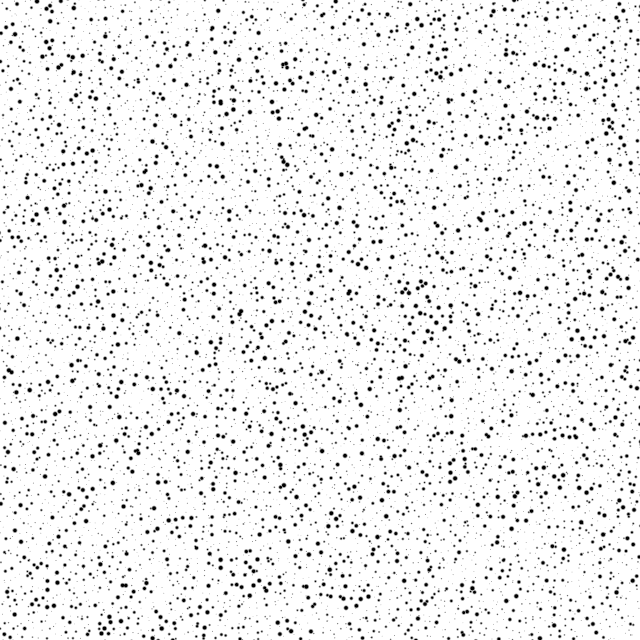
Write a three.js fragment shader that draws this texture.

```glsl
// Fine black speckle on white paper: thousands of small round dots, most of
// them tiny and faint, a few larger and solid. Each cell of a jittered grid
// holds one dot of random place and size; the darkest nearby dot wins.

#define CELLS 88.0          // grid cells across the canvas, one dot in each
#define MAX_RADIUS 0.00371  // radius of the largest dot
#define SIZE_SKEW 2.0       // higher makes small dots more common
#define EDGE_WIDTH 0.00273  // width of the soft rim
#define EDGE_FALLOFF 1.5    // higher makes the rim paler
#define PAPER vec3(1.0)
#define INK vec3(0.0)

varying vec2 vUv;

// Three independent random values from 0 to 1 for a cell
vec3 hash3(vec2 cell) {
  vec3 p = fract(cell.xyx * vec3(0.1031, 0.1030, 0.0973));
  p += dot(p, p.yxz + 33.33);
  return fract((p.xxy + p.yzz) * p.zyx);
}

// Ink coverage of a soft disc at a given distance from its centre
float dotCoverage(float dist, float radius) {
  float rim = clamp((radius - dist) / EDGE_WIDTH + 0.5, 0.0, 1.0);
  return pow(rim, EDGE_FALLOFF);
}

// Strongest coverage among the dots of the surrounding cells
float speckle(vec2 uv) {
  vec2 home = floor(uv * CELLS);
  float coverage = 0.0;
  for (int y = -1; y <= 1; y++) {
    for (int x = -1; x <= 1; x++) {
      vec2 cell = home + vec2(float(x), float(y));
      vec3 rnd = hash3(cell + 17.0);
      vec2 centre = (cell + rnd.xy) / CELLS;
      float radius = MAX_RADIUS * pow(rnd.z, SIZE_SKEW);
      coverage = max(coverage, dotCoverage(distance(uv, centre), radius));
    }
  }
  return coverage;
}

void main() {
  gl_FragColor = vec4(mix(PAPER, INK, speckle(vUv)), 1.0);
}
```
